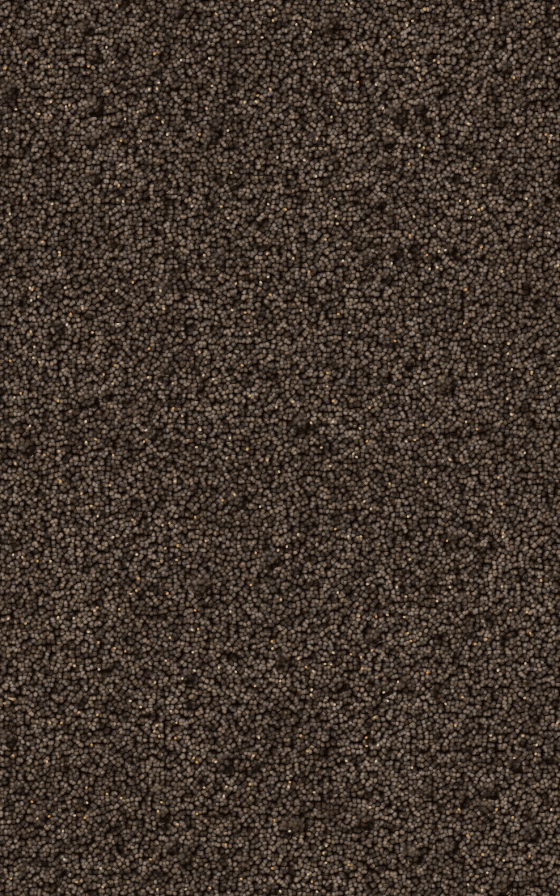
Reproduce this texture procedurally as a Shadertoy shader.

```glsl
const float GRAINS = 132.0;      // cells across the canvas width
const float CRUMBS = 50.0;
const float CLODS = 27.0;
const float GLINTS = 90.0;
const float CLOD_SHARE = 0.05;
const float EDGE_CLOD_SHARE = 0.16;
const float GLINT_SHARE = 0.035;
const float RELIEF = 0.30;
const vec2 LIGHT = vec2(-0.55, 0.83);
const vec3 SHADOW = vec3(0.055, 0.025, 0.008);
const vec3 LIT = vec3(0.53, 0.46, 0.40);
const vec3 GOLD = vec3(0.86, 0.62, 0.32);
const vec3 PALE = vec3(0.86, 0.80, 0.70);
const int SAMPLES = 2;           // per axis

vec3 hash3(vec2 p) {
    vec3 q = fract(p.xyx * vec3(0.1031, 0.1030, 0.0973));
    q += dot(q, q.yxz + 33.33);
    return fract((q.xxy + q.yzz) * q.zyx);
}

// Nearest cell point: xy = offset from its centre, z = distance, w = random id
vec4 cellular(vec2 p, float seed) {
    vec2 base = floor(p);
    vec4 nearest = vec4(0.0, 0.0, 9.0, 0.0);
    for (int y = -1; y <= 1; y++) {
        for (int x = -1; x <= 1; x++) {
            vec2 cell = base + vec2(x, y);
            vec3 rnd = hash3(cell + seed);
            vec2 offset = p - cell - rnd.xy;
            // Uneven, tilted grain outline
            float angle = 6.2832 * fract(rnd.z * 17.0);
            float along = dot(offset, vec2(cos(angle), sin(angle)));
            float d = sqrt(dot(offset, offset) + 0.5 * along * along) * 0.92;
            if (d < nearest.z) nearest = vec4(offset, d, rnd.z);
        }
    }
    return nearest;
}

// Broad, faint drift of brightness
float drift(vec2 p) {
    float sum = 0.0;
    float amp = 0.5;
    for (int i = 0; i < 4; i++) {
        p = mat2(0.8, 0.6, -0.6, 0.8) * p * 1.7 + 2.3;
        sum += amp * sin(p.x + 1.5 * sin(p.y)) * sin(p.y + 0.7);
        amp *= 0.7;
    }
    return sum;
}

vec3 soil(vec2 p, float height) {
    // Fine grains with dark gaps
    vec4 grain = cellular(p * GRAINS, 11.0);
    float body = 1.0 - smoothstep(0.15, 0.88, grain.z);
    float tone = body * mix(0.36, 1.06, grain.w);
    tone += RELIEF * dot(grain.xy, LIGHT);

    // Crumbs and pits
    vec4 crumb = cellular(p * CRUMBS + 0.25 * grain.xy, 71.0);
    float pit = smoothstep(0.45, 1.0, crumb.z);
    tone *= mix(0.92, 1.14, crumb.w) * (1.0 - 0.6 * pit);
    tone += 0.08 * dot(crumb.xy, LIGHT);
    tone *= 1.0 + 0.09 * drift(p * 5.0);

    // Sparse clods, denser towards top and bottom, with cast shadows
    vec4 clod = cellular(p * CLODS + 0.07 * grain.xy, 143.0);
    float edge = smoothstep(0.15, 0.5, abs(height - 0.5));
    float present = step(1.0 - mix(CLOD_SHARE, EDGE_CLOD_SHARE, edge), clod.w);
    float radius = mix(0.2, 0.42, fract(clod.w * 57.0));
    float lump = present * (1.0 - smoothstep(radius - 0.08, radius + 0.04, clod.z));
    float shadowDist = length(clod.xy + LIGHT * 0.25);
    float shade = present * (1.0 - smoothstep(radius - 0.1, radius + 0.15, shadowDist));
    tone *= 1.0 - 0.75 * shade * (1.0 - lump);
    float lumpTone = 0.6 * tone + 0.17 + 0.45 * dot(clod.xy, LIGHT);
    tone = mix(tone, lumpTone, lump);

    vec3 color = mix(SHADOW, LIT, clamp(tone, 0.0, 1.15));
    float warmth = fract(grain.w * 31.0) - 0.5;
    color *= 1.0 + warmth * vec3(0.06, 0.0, -0.12);

    // Mineral glints
    vec4 glint = cellular(p * GLINTS, 211.0);
    float spark = step(1.0 - GLINT_SHARE, glint.w);
    spark *= 1.0 - smoothstep(0.12, 0.32, glint.z);
    vec3 mineral = mix(GOLD, PALE, fract(glint.w * 97.0));
    return mix(color, mineral, spark * 0.9);
}

void mainImage(out vec4 fragColor, in vec2 fragCoord) {
    vec3 total = vec3(0.0);
    for (int y = 0; y < SAMPLES; y++) {
        for (int x = 0; x < SAMPLES; x++) {
            vec2 jitter = (vec2(x, y) + 0.5) / float(SAMPLES) - 0.5;
            vec2 pos = fragCoord + jitter;
            total += soil(pos / iResolution.x, pos.y / iResolution.y);
        }
    }
    fragColor = vec4(total / float(SAMPLES * SAMPLES), 1.0);
}
```
